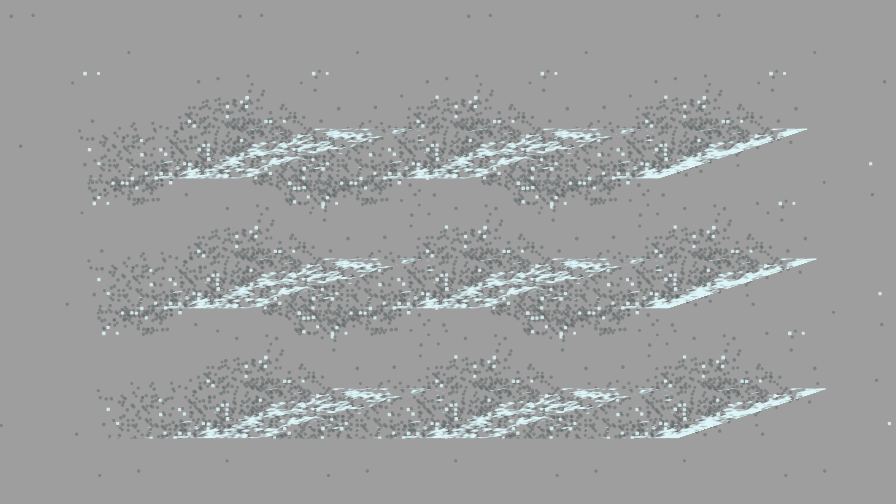
This pattern is drawn by a WebGL 2 fragment shader. Its source:

```glsl
#version 300 es
precision highp float;
// Three slanted rows of icy streaks, three repeats each, wrapped in dark speckle debris.

uniform vec2 u_resolution;
out vec4 outColor;

// Layout, in units of canvas height
const int ROWS = 3;
const vec2 FIRST_ROW = vec2(0.157, 0.646);   // left end of the top row's baseline
const vec2 ROW_STEP = vec2(0.0186, -0.2577);
const float PERIOD = 0.4537;                 // width of one repeat
const float BAND = 0.097;                    // height of the icy band
const float CELLS = 48.0;                    // speckle cells per repeat

// Shape, in repeats across and band heights up
const float LEAN = 0.75;                     // slant of each icy patch
const float STREAK_SLOPE = 0.7;
const float CUT_START = 2.536;               // slanted cut at the right end
const float CUT_LEAN = 0.648;

// Speckles
const int DARK_LAYERS = 4;
const float DARK_AMOUNT = 0.38;
const float LIGHT_AMOUNT = 0.10;
const float DARK_ALPHA = 0.48;

const vec3 GREY = vec3(0.62);
const vec3 DEBRIS = vec3(0.35, 0.38, 0.38);
const vec3 ICE_DIM = vec3(0.65, 0.70, 0.71);
const vec3 ICE_BRIGHT = vec3(0.87, 0.96, 0.97);
const float TAU = 6.2831853;

vec3 hash3(vec2 p) {
    vec3 q = fract(p.xyx * vec3(0.1031, 0.1030, 0.0973));
    q += dot(q, q.yxz + 33.33);
    return fract((q.xxy + q.yzz) * q.zyx);
}

float corner(vec2 lattice, vec2 offset, float wrap) {
    float angle = TAU * hash3(vec2(mod(lattice.x, wrap), lattice.y) + 7.0).x;
    return dot(vec2(cos(angle), sin(angle)), offset);
}

// Gradient noise that repeats across after 'wrap' lattice cells
float gradientNoise(vec2 p, float wrap) {
    vec2 i = floor(p), f = p - i;
    vec2 u = f * f * f * (f * (f * 6.0 - 15.0) + 10.0);
    vec2 e = vec2(1.0, 0.0);
    return mix(mix(corner(i, f, wrap), corner(i + e, f - e, wrap), u.x),
               mix(corner(i + e.yx, f - e.yx, wrap), corner(i + 1.0, f - 1.0, wrap), u.x), u.y);
}

float cutDistance(vec2 q) {
    return CUT_START + CUT_LEAN * clamp(q.y, 0.0, 1.0) - q.x;
}

float hollow(vec2 q, vec2 centre, vec2 radius) {
    vec2 d = q - centre;
    d.x -= round(d.x);
    return 1.0 - 0.8 * exp(-dot(d / radius, d / radius));
}

// Chance of a speckle at strip position q
float debrisDensity(vec2 q) {
    float top = 1.38 + 0.36 * cos(TAU * (q.x - 0.68));
    float bottom = -0.27 - 0.32 * cos(TAU * (q.x - 0.10));
    float clump = gradientNoise(q * vec2(8.0, 3.0), 8.0);
    float body = (1.0 - smoothstep(top - 0.65, top + 0.2, q.y + 0.4 * clump))
               * smoothstep(bottom - 0.08, bottom + 0.15, q.y + 0.3 * clump);
    body *= hollow(q, vec2(0.27, 0.45), vec2(0.10, 0.27));
    body *= hollow(q, vec2(0.56, 0.85), vec2(0.09, 0.20));
    body *= clamp(0.9 + 1.3 * clump, 0.15, 1.4);
    body *= smoothstep(-0.02, 0.22, q.x) * smoothstep(-0.03, 0.03, cutDistance(q));
    float stray = step(0.6, q.x) * step(q.x, 3.15) * step(-0.8, q.y) * step(q.y, 2.2);
    return body + 0.022 * stray;
}

// Coverage of one layer of jittered speckles; roundness 0 gives squares, 1 discs
float speckles(vec2 p, float layer, float amount, float roundness, float pixel) {
    float cellSize = PERIOD / CELLS;
    vec2 shift = vec2(0.37, 0.61) * layer;
    vec2 g = p / cellSize + shift;
    vec2 cell = floor(g);
    vec3 h = hash3(vec2(mod(cell.x, CELLS), cell.y) + 61.0 * layer + 100.0);
    vec2 centre = cell + 0.5 + 0.2 * (h.xy - 0.5);
    vec2 q = (centre - shift) * cellSize / vec2(PERIOD, BAND);
    vec2 d = abs(g - centre);
    float dist = mix(max(d.x, d.y), length(d), roundness);
    float radius = mix(0.30, 0.40, h.x);
    float shape = clamp((radius - dist) * cellSize / pixel + 0.5, 0.0, 1.0);
    return shape * step(h.z, amount * debrisDensity(q));
}

// Ice: x is brightness, y is coverage
vec2 iceStreaks(vec2 q, float pixel) {
    float along = q.x - LEAN * q.y;
    float a = fract(along);
    vec2 f = vec2(q.x - floor(along), q.y);
    f.y -= STREAK_SLOPE * f.x;
    float grain = 1.1 * gradientNoise(f * vec2(11.0, 10.0), 64.0)
                + 0.8 * gradientNoise(f * vec2(38.0, 24.0), 256.0);
    float body = smoothstep(0.20, 0.40, a) * (1.0 - smoothstep(0.58, 0.82, a));
    float cut = cutDistance(q);
    float rim = 1.0 - smoothstep(0.02, 0.12, cut);
    float base = 1.0 - smoothstep(0.05, 0.14, q.y);
    float value = grain + body * (0.62 + 0.22 * base) + 0.4 * rim - 0.52;
    float inside = clamp(min(q.y, 1.02 - q.y) * BAND / pixel + 0.5, 0.0, 1.0)
                 * clamp(cut * PERIOD / pixel + 0.5, 0.0, 1.0) * step(0.0, along);
    return vec2(smoothstep(0.0, 0.55, value), smoothstep(0.0, 0.12, value) * inside);
}

void main() {
    float pixel = 1.0 / u_resolution.y;
    vec2 p = gl_FragCoord.xy * pixel;
    vec3 color = GREY;
    for (int row = 0; row < ROWS; row++) {
        vec2 local = p - FIRST_ROW - float(row) * ROW_STEP;
        vec2 q = local / vec2(PERIOD, BAND);
        // The last row is trimmed along its baseline
        float keep = row == ROWS - 1 ? clamp(local.y / pixel + 1.0, 0.0, 1.0) : 1.0;
        for (int i = 0; i < DARK_LAYERS; i++)
            color = mix(color, DEBRIS, DARK_ALPHA * keep * speckles(local, float(i), DARK_AMOUNT, 1.0, pixel));
        vec2 ice = iceStreaks(q, pixel);
        color = mix(color, mix(ICE_DIM, ICE_BRIGHT, ice.x), ice.y * keep);
        color = mix(color, ICE_BRIGHT, 0.85 * keep * speckles(local, 9.0, LIGHT_AMOUNT, 0.3, pixel));
    }
    outColor = vec4(color, 1.0);
}
```
